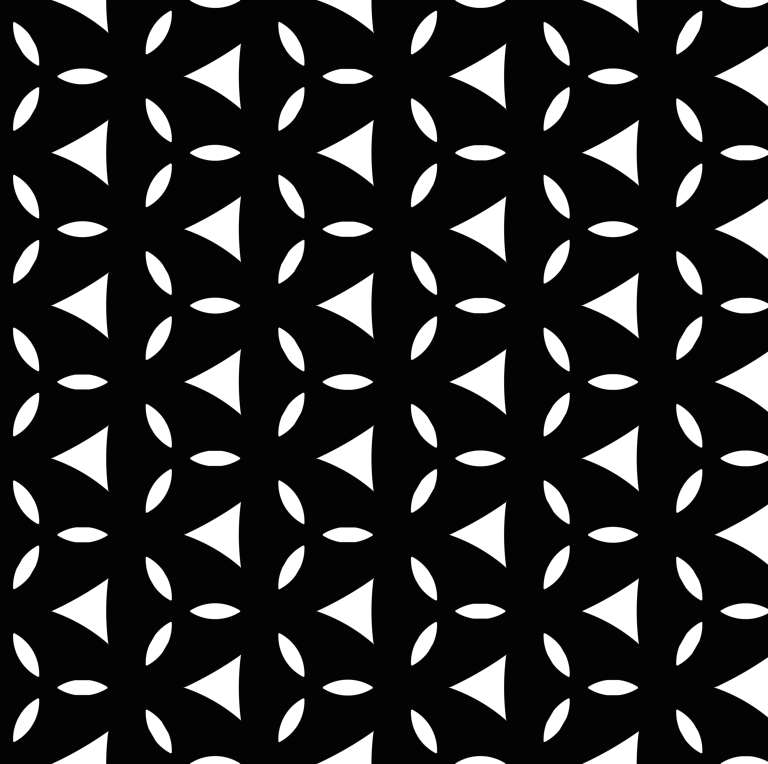
Write a Shadertoy shader that draws this pattern.

```glsl
// White three-petal stars and hollow-sided triangles on black, set on a
// hexagonal lattice built from two interleaved rectangular grids.
// Lengths are in row spacings; five rows fill the canvas height.

const vec2 PERIOD = vec2(1.736, 1.0);

float hash(vec3 p) {
    p = fract(p * vec3(0.1031, 0.1030, 0.0973));
    p += dot(p, p.yzx + 33.33);
    return fract((p.x + p.y) * p.z);
}

// Lens along x: two mirrored arcs with blunted tips and a trimmed belly
float petal(vec2 p, float belly) {
    p = abs(p);
    float arcs = length(p + vec2(0.0, 0.25)) - 0.302;
    return max(arcs, max(p.x - 0.163, p.y - belly));
}

// Three petals spaced around a centre, each slightly different
float star(vec2 p, vec3 seed) {
    float d = 1e3;
    for (int k = 0; k < 3; k++) {
        float a = radians(120.0 * float(k));
        vec2 axis = vec2(cos(a), sin(a));
        vec2 q = vec2(dot(p, axis), dot(p, vec2(-axis.y, axis.x)));
        float belly = mix(0.048, 0.054, hash(seed + float(k) * 7.0));
        d = min(d, petal(q - vec2(0.246, 0.0), belly));
    }
    return d;
}

// Triangle pointing to -x whose sides bow inwards by unequal amounts
float hollowTriangle(vec2 p) {
    vec3 sag = vec3(0.014, 0.021, 0.010);
    float d = -1e3;
    for (int k = 0; k < 3; k++) {
        float a = radians(120.0 * float(k));
        vec2 n = vec2(cos(a), sin(a));
        float t = dot(p, vec2(-n.y, n.x)) / 0.215;
        d = max(d, dot(p, n) - 0.124 + sag[k] * max(0.0, 1.0 - t * t));
    }
    return d;
}

void mainImage(out vec4 fragColor, in vec2 fragCoord) {
    // Rows counted downwards from the top edge
    float pixel = 5.0 / iResolution.y;
    vec2 p = vec2(fragCoord.x, iResolution.y - fragCoord.y) * pixel;

    // Both interleaved grids
    float d = 1e3;
    for (int i = 0; i < 2; i++) {
        vec2 q = p - vec2(0.294, 0.5) - 0.5 * PERIOD * float(i);
        vec2 cell = round(q / PERIOD);
        d = min(d, star(q - cell * PERIOD, vec3(cell + 20.0, float(i) * 5.0 + 3.0)));

        vec2 r = q + vec2(0.577, 0.0);
        d = min(d, hollowTriangle(r - PERIOD * round(r / PERIOD)));
    }

    float ink = smoothstep(0.75 * pixel, -0.75 * pixel, d);
    fragColor = vec4(mix(vec3(0.01), vec3(1.0), ink), 1.0);
}
```
